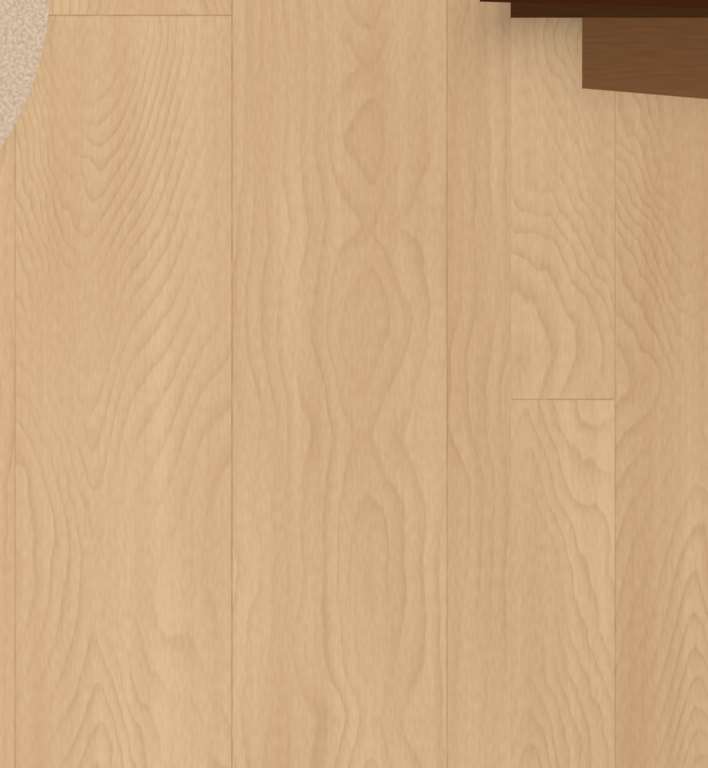
Reproduce this texture procedurally as a Shadertoy shader.

```glsl
const int PLANKS = 6;
const vec3 LIGHT_WOOD = vec3(0.872, 0.735, 0.572);
const vec3 GRAIN_WOOD = vec3(0.758, 0.603, 0.440);
const vec3 SEAM_COLOR = vec3(0.640, 0.480, 0.340);
const vec3 RUG_COLOR = vec3(0.820, 0.725, 0.620);
const vec3 DRAWER_COLOR = vec3(0.430, 0.290, 0.180);
const vec3 LEDGE_COLOR = vec3(0.255, 0.155, 0.080);
const vec3 RAIL_COLOR = vec3(0.260, 0.125, 0.065);

const float SEAM_WIDTH = 0.0008;
const float SEAM_OPACITY = 0.50;
const float RING_STRENGTH = 0.42;
const float STREAK_STRENGTH = 0.17;
const float BLOTCH_STRENGTH = 0.24;
const float PORE_STRENGTH = 0.17;
const float EYE_SHIFT = 0.055;
const float RUG_RADIUS = 0.387;
const vec2 RUG_CENTER = vec2(-0.322, 1.02);
const vec2 LEDGE_CORNER = vec2(0.665, 0.977);
const vec2 DRAWER_CORNER = vec2(0.758, 0.885);
const float DRAWER_SLOPE = 0.085;

// Left edge, seam strength, butt joint height, tint of each plank
const vec4 PLANK[PLANKS] = vec4[](
    vec4(-1.0, 0.0, 2.0, 0.00), vec4(0.0195, 0.6, 0.980, 0.02),
    vec4(0.302, 1.0, 2.0, 0.04), vec4(0.582, 0.8, 2.0, 0.10),
    vec4(0.665, 0.1, 0.480, 0.07), vec4(0.801, 0.6, 2.0, 0.17));

// Heart x, heart y, wavelength along the plank, depth of the cut
const vec4 CUT[PLANKS] = vec4[](
    vec4(-0.15, 0.0, 1.0, 0.02), vec4(0.124, 1.00, 1.50, 0.22),
    vec4(0.482, 0.25, 0.2775, 0.042), vec4(0.480, 0.0, 1.0, 0.03),
    vec4(0.690, -0.05, 1.05, 0.17), vec4(0.910, -0.05, 1.00, 0.19));

vec2 hashGradient(vec2 cell) {
    vec3 h = fract(cell.xyx * vec3(0.1031, 0.1030, 0.0973));
    h += dot(h, h.yzx + 33.33);
    float angle = 6.2832 * fract((h.x + h.y) * h.z);
    return vec2(cos(angle), sin(angle));
}

float gradientNoise(vec2 p) {
    vec2 i = floor(p), f = p - i;
    vec2 w = f * f * f * (f * (f * 6.0 - 15.0) + 10.0);
    vec2 e = vec2(0.0, 1.0);
    float low = mix(dot(hashGradient(i), f),
                    dot(hashGradient(i + e.yx), f - e.yx), w.x);
    float high = mix(dot(hashGradient(i + e.xy), f - e.xy),
                     dot(hashGradient(i + e.yy), f - e.yy), w.x);
    return 1.4 * mix(low, high, w.y);
}

// Quadrant open to the upper right of its corner
float boxDistance(vec2 p, vec2 corner) {
    vec2 d = corner - p;
    return length(max(d, 0.0)) + min(max(d.x, d.y), 0.0);
}

float grainAmount(vec2 p, vec4 cut, float seed) {
    vec2 s = p + seed * vec2(7.3, 3.1);

    // Pointed cathedrals and eyes that straighten away from the heart
    vec2 q = p + vec2(0.016, 0.030) * gradientNoise(s * vec2(9.0, 5.0))
               + vec2(0.005, 0.012) * gradientNoise(s * vec2(26.0, 14.0))
               + vec2(0.0015, 0.006) * gradientNoise(s * vec2(85.0, 30.0));
    q.y -= EYE_SHIFT * sin(3.14159 * (q.y - 0.25) / 0.555);
    float side = q.x - cut.x;
    float depth = cut.w * asin(0.995 * sin(3.14159 * (q.y - cut.y) / cut.z)) / 1.5708;
    float spread = 0.045 + 0.75 * cut.w;
    depth *= exp(-side * side / (spread * spread));
    float radius = length(vec2(side, 0.012)) + length(vec2(depth, 0.006));

    // Thin late-wood lines that come and go
    float frequency = 42.0 + 190.0 * cut.w;
    float phase = fract(frequency * radius + 0.9 * gradientNoise(s * vec2(14.0, 3.0)));
    float ring = pow(phase, 3.0) * (1.0 - smoothstep(0.84, 1.0, phase)) - 0.15;
    float fade = smoothstep(-0.45, 0.5, gradientNoise(s * vec2(11.0, 4.0) + 5.0));
    float heart = exp(-radius / 0.035);

    // Long streaks, blotches and short pores
    float streak = gradientNoise(s * vec2(34.0, 1.2)) + 0.55 * gradientNoise(s * vec2(110.0, 3.0));
    float blotch = gradientNoise(s * vec2(5.0, 2.0) + 9.0);
    float pore = gradientNoise(s * vec2(230.0, 75.0));
    return 0.31 + RING_STRENGTH * (0.25 + 1.2 * fade) * ring + STREAK_STRENGTH * streak
         + BLOTCH_STRENGTH * blotch + PORE_STRENGTH * pore + 0.10 * heart;
}

void mainImage(out vec4 fragColor, in vec2 fragCoord) {
    vec2 p = fragCoord / iResolution.y;
    float px = 1.0 / iResolution.y;

    // Find the plank and its nearest seam
    int id = 0;
    float seam = 0.0;
    for (int i = 1; i < PLANKS; i++) {
        if (p.x > PLANK[i].x) id = i;
        float line = 1.0 - smoothstep(0.0, SEAM_WIDTH + px, abs(p.x - PLANK[i].x));
        seam = max(seam, line * PLANK[i].y);
    }
    vec4 plank = PLANK[id];
    seam = max(seam, 1.0 - smoothstep(0.0, SEAM_WIDTH + px, abs(p.y - plank.z)));
    seam *= 0.85 + 0.5 * gradientNoise(p * 30.0);

    // Boards above a joint get their own grain
    float above = step(plank.z, p.y);
    vec4 cut = CUT[id];
    cut.x += 0.12 * above;
    float amount = grainAmount(p, cut, float(id) + 11.0 * above) + plank.w - 0.08 * above;
    vec3 color = mix(LIGHT_WOOD, GRAIN_WOOD, clamp(amount, 0.0, 1.1));
    color = mix(color, SEAM_COLOR, SEAM_OPACITY * seam);

    // Room light and furniture shadow
    vec2 tilted = vec2(p.x, p.y + DRAWER_SLOPE * (p.x - DRAWER_CORNER.x));
    float ledge = boxDistance(p, LEDGE_CORNER);
    float drawer = boxDistance(tilted, DRAWER_CORNER);
    color *= 1.010 - 0.035 * p.x;
    color *= 1.0 - 0.25 * exp(-max(ledge, 0.0) / 0.040) - 0.06 * exp(-max(drawer, 0.0) / 0.025);

    // Woven rug
    float rug = length(p - RUG_CENTER) - RUG_RADIUS;
    float weave = gradientNoise(p * 190.0) + 0.5 * gradientNoise(p * 340.0);
    color *= 1.0 - 0.04 * exp(-max(rug, 0.0) / 0.008);
    color = mix(color, RUG_COLOR * (1.0 + 0.10 * weave), 1.0 - smoothstep(-px, px, rug));

    // Drawer, ledge and rail
    float fiber = gradientNoise(p * vec2(22.0, 240.0));
    vec3 drawerWood = DRAWER_COLOR * (1.0 + 0.05 * fiber + 1.2 * (0.93 - p.y));
    color = mix(color, drawerWood, 1.0 - smoothstep(-px, px, drawer));
    color = mix(color, LEDGE_COLOR * (1.0 + 0.06 * fiber), 1.0 - smoothstep(-px, px, ledge));
    float rail = boxDistance(p + vec2(0.0, 0.03 * (p.x - 0.625)), vec2(0.625, 0.998));
    color = mix(color, RAIL_COLOR, 1.0 - smoothstep(-px, px, rail));

    fragColor = vec4(clamp(color, 0.0, 1.0), 1.0);
}
```
